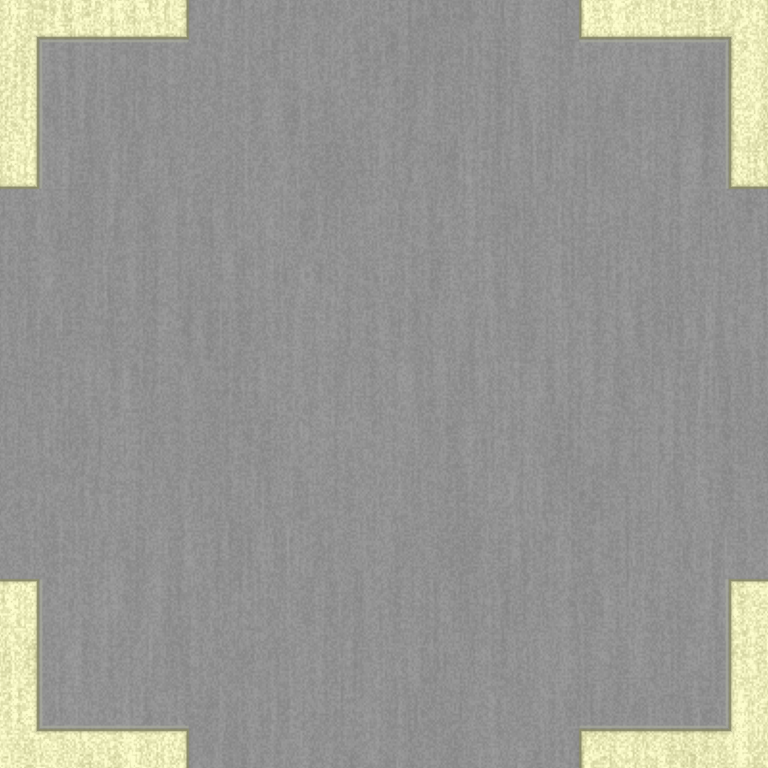
Reproduce this background procedurally as a WebGL 2 fragment shader.

```glsl
#version 300 es
precision highp float;

uniform vec2 u_resolution;
out vec4 outColor;

const vec3 GREY_DARK = vec3(0.525);
const vec3 GREY_LIGHT = vec3(0.635);
const vec3 CREAM_DARK = vec3(0.80, 0.80, 0.60);
const vec3 CREAM_LIGHT = vec3(0.99, 0.99, 0.80);
const vec3 OLIVE = vec3(0.50, 0.50, 0.38);
const vec3 HIGHLIGHT = vec3(0.66, 0.67, 0.61);

const float ARM_WIDTH = 0.0505;
const float ARM_LENGTH = 0.2455;

float hash(vec2 p) {
    vec3 q = fract(vec3(p.xyx) * 0.1031);
    q += dot(q, q.yzx + 33.33);
    return fract((q.x + q.y) * q.z);
}

float valueNoise(vec2 p) {
    vec2 cell = floor(p);
    vec2 f = fract(p);
    f = f * f * (3.0 - 2.0 * f);
    float low = mix(hash(cell), hash(cell + vec2(1.0, 0.0)), f.x);
    float high = mix(hash(cell + vec2(0.0, 1.0)), hash(cell + vec2(1.0)), f.x);
    return mix(low, high, f.y);
}

// Fine speckle combined with long vertical threads, centred on 0.5
float wovenGrain(vec2 uv) {
    float speckle = valueNoise(uv * vec2(400.0, 360.0)) - 0.5;
    float thread = valueNoise(uv * vec2(240.0, 14.0) + 71.0) - 0.5;
    float band = valueNoise(uv * vec2(60.0, 5.0) + 137.0) - 0.5;
    return 0.5 + 0.75 * speckle + 0.38 * thread + 0.18 * band;
}

// L-shaped distance; edge holds distances to the nearest sides
float cornerBracket(vec2 edge, float width, float len) {
    return max(min(edge.x, edge.y) - width, max(edge.x, edge.y) - len);
}

// Soft line of given half width around a distance value
float softLine(float d, float center, float halfWidth, float blur) {
    return 1.0 - smoothstep(halfWidth - blur, halfWidth + blur, abs(d - center));
}

void main() {
    vec2 uv = gl_FragCoord.xy / u_resolution;
    float pixel = 1.0 / min(u_resolution.x, u_resolution.y);
    vec2 edge = 0.5 - abs(uv - 0.5);
    float d = cornerBracket(edge, ARM_WIDTH, ARM_LENGTH);
    float grain = wovenGrain(uv);

    // Grey cloth
    vec3 color = mix(GREY_DARK, GREY_LIGHT, clamp(0.4 + 0.85 * (grain - 0.5), 0.0, 1.0));

    // Pale bevel along the inner sides of each bracket
    float inner = min(edge.x, edge.y) - ARM_WIDTH;
    float reach = 1.0 - smoothstep(-pixel, pixel, max(edge.x, edge.y) - ARM_LENGTH);
    color = mix(color, HIGHLIGHT, 0.7 * reach * softLine(inner, 0.0030, 0.0016, pixel));

    // Cream fill, shaded toward its rim
    float fill = 1.0 - smoothstep(-pixel, pixel, d);
    float fillGrain = clamp(0.66 + 1.25 * (grain - 0.5), 0.0, 1.0);
    vec3 cream = mix(CREAM_DARK, CREAM_LIGHT, fillGrain);
    cream *= 1.0 - 0.12 * smoothstep(-0.008, -0.002, d);
    color = mix(color, cream, fill);

    // Olive outline
    color = mix(color, OLIVE, 0.85 * softLine(d, -0.0010, 0.0016, pixel));

    outColor = vec4(color, 1.0);
}
```
